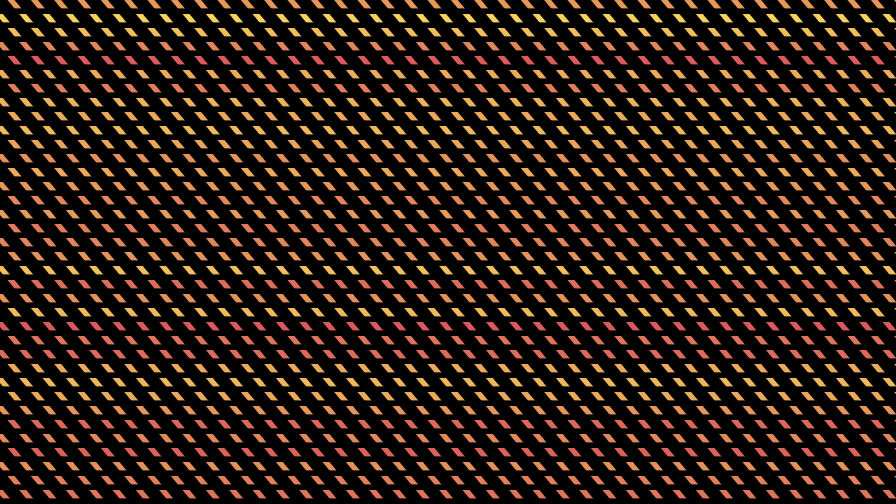
Write a Shadertoy shader that draws this pattern.

```glsl
// Rows of slanted dashes on black, each row one warm tone between red and yellow.
// A sheared grid, half a cell further along on every row, gives each dash its
// cell; edge distances cut the parallelogram and a hash of the row picks its tone.

const float ROWS = 36.0;         // rows in the canvas height
const float COLUMNS = 21.6;      // dashes per canvas height, 38.4 across at 16:9
const vec2 DASH = vec2(0.30, 0.60); // dash width and height, in cells
const float LEAN = 0.5;          // sideways lean of a dash, cells per row
const float ROW_SHIFT = 0.5;     // offset from one row to the next, in cells
const float FIRST_X = 0.62;      // centre of the first dash in the top row
const vec3 GROUND = vec3(0.005, 0.0, 0.0);
const vec3 RED = vec3(0.85, 0.34, 0.36);
const vec3 ORANGE = vec3(0.89, 0.56, 0.35);
const vec3 YELLOW = vec3(0.97, 0.83, 0.37);

float hash(float n) {
    return fract(sin(n * 12.9898 + 4.137) * 43758.5);
}

vec3 warmTone(float t) {
    return t < 0.5 ? mix(RED, ORANGE, t * 2.0) : mix(ORANGE, YELLOW, t * 2.0 - 1.0);
}

// Coverage of a pixel by an edge at signed distance d, in canvas heights
float cover(float d) {
    return clamp(0.5 - d * iResolution.y, 0.0, 1.0);
}

void mainImage(out vec4 fragColor, in vec2 fragCoord) {
    // Grid coordinates, with rows counted down from the top
    vec2 grid = vec2(fragCoord.x, iResolution.y - fragCoord.y) / iResolution.y;
    grid *= vec2(COLUMNS, ROWS);

    // Position within the nearest dash, sheared upright
    float top = 0.5 * DASH.y;
    float row = floor(grid.y - top + 0.5);
    float v = grid.y - row - top;
    float u = grid.x - FIRST_X - row * ROW_SHIFT - LEAN * v;
    u = fract(u + 0.5) - 0.5;

    // Distances to the slanted sides and to the level ends
    float slope = LEAN * ROWS / COLUMNS;
    float side = (abs(u) - 0.5 * DASH.x) / COLUMNS * inversesqrt(1.0 + slope * slope);
    float end = (abs(v) - 0.5 * DASH.y) / ROWS;

    float dash = cover(side) * cover(end);
    fragColor = vec4(mix(GROUND, warmTone(hash(row)), dash), 1.0);
}
```
